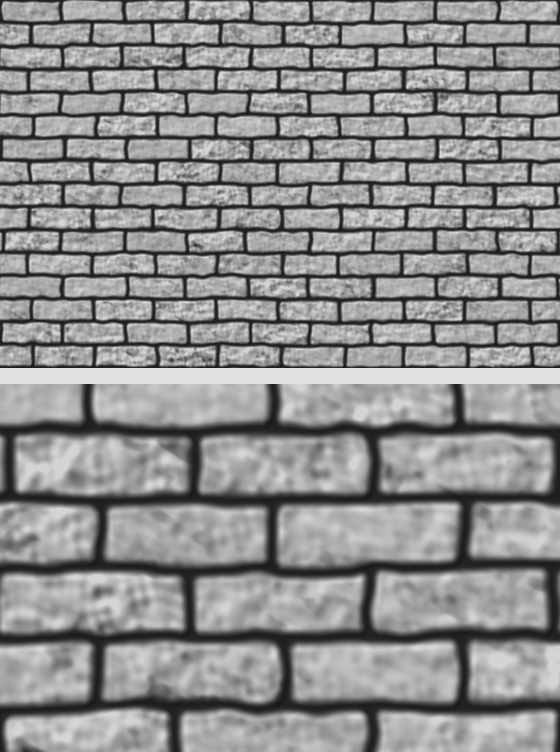
Top, the full canvas; bottom, a detail of the centre.
Give the GLSL for this texture map, as a WebGL 2 fragment shader.

```glsl
#version 300 es
precision highp float;

uniform vec2 u_resolution;
out vec4 fragColor;

// Layout, with one course of bricks as the unit of length
const float COLUMNS = 9.0;
const float COURSES = 16.0;
const float BRICK_LENGTH = 2.71;
const float JOINT_HALF_WIDTH = 0.085;
const float CORNER_RADIUS = 0.10;
const float EDGE_SOFTNESS = 0.075;

// Irregularity and wear
const float JOINT_DRIFT = 0.36;
const float COURSE_DRIFT = 0.10;
const float EDGE_WOBBLE = 0.10;
const float GRAIN_SCALE = 3.6;
const float MIN_ROUGHNESS = 0.35;
const float MAX_ROUGHNESS = 1.0;
const float PIT_DEPTH = 0.26;

// Light and tone
const vec2 LIGHT_STEP = vec2(-0.05, 0.06);
const float EDGE_RELIEF = 0.13;
const float GRAIN_RELIEF = 0.62;
const float MORTAR_TONE = 0.13;
const float FACE_TONE = 0.69;
const float TONE_VARIATION = 0.05;
const float BRIGHTEST_TONE = 0.83;

float hash(vec2 p) {
    return fract(sin(dot(p, vec2(127.1, 311.7))) * 43758.5453);
}

float noise(vec2 p) {
    vec2 cell = floor(p);
    vec2 f = fract(p);
    f = f * f * (3.0 - 2.0 * f);
    float low = mix(hash(cell), hash(cell + vec2(1.0, 0.0)), f.x);
    float high = mix(hash(cell + vec2(0.0, 1.0)), hash(cell + 1.0), f.x);
    return mix(low, high, f.y);
}

float grainHeight(vec2 p) {
    vec2 q = mat2(0.86, 0.5, -0.5, 0.86) * p * GRAIN_SCALE;
    return 0.65 * noise(q * vec2(0.8, 1.15)) + 0.35 * noise(q * 2.1 + 17.3);
}

float roundedBox(vec2 p, vec2 halfSize, float radius) {
    vec2 d = abs(p) - halfSize + radius;
    return length(max(d, 0.0)) + min(max(d.x, d.y), 0.0) - radius;
}

// Returns brick coverage in x and the brick's identity in yz
vec3 brickAt(vec2 p, float softness) {
    vec2 wobble = vec2(noise(p * 2.3 + 5.1), noise(p * 2.3 + 41.7)) - 0.5;
    vec2 q = p + EDGE_WOBBLE * wobble;
    q.y += COURSE_DRIFT * (noise(p * vec2(0.45, 0.3) + 9.4) - 0.5);

    // Alternate courses shift by half a brick, and joints drift along each
    float course = floor(q.y);
    float stagger = 0.5 * (1.0 - mod(course, 2.0));
    float drift = JOINT_DRIFT * (noise(vec2(q.x * 0.4, course * 7.3)) - 0.5);
    float along = (q.x + drift) / BRICK_LENGTH + stagger;

    vec2 local = vec2((fract(along) - 0.5) * BRICK_LENGTH, fract(q.y) - 0.5);
    vec2 halfSize = 0.5 * vec2(BRICK_LENGTH, 1.0) - JOINT_HALF_WIDTH;
    float d = roundedBox(local, halfSize, CORNER_RADIUS);
    return vec3(1.0 - smoothstep(-softness, softness, d), floor(along), course);
}

void main() {
    vec2 uv = gl_FragCoord.xy / u_resolution;
    vec2 p = uv * vec2(COLUMNS * BRICK_LENGTH, COURSES);
    float softness = max(EDGE_SOFTNESS, COURSES / u_resolution.y);

    vec3 brick = brickAt(p, softness);
    float coverage = brick.x;
    float roughness = mix(MIN_ROUGHNESS, MAX_ROUGHNESS, hash(brick.yz + 3.7));

    // Slopes facing the upper left catch the light
    float edgeSlope = brickAt(p - LIGHT_STEP, softness).x
                    - brickAt(p + LIGHT_STEP, softness).x;
    float grainSlope = grainHeight(p - LIGHT_STEP) - grainHeight(p + LIGHT_STEP);

    // Pits gather in patches on the rougher bricks
    float patches = smoothstep(0.3, 0.7, noise(p * 1.3 + 63.0));
    float pits = smoothstep(0.52, 0.80, grainHeight(p + 29.0)) * patches;

    float face = FACE_TONE + TONE_VARIATION * (hash(brick.yz) - 0.5);
    face += roughness * (GRAIN_RELIEF * grainSlope - PIT_DEPTH * pits);

    float tone = mix(MORTAR_TONE, face, coverage);
    tone += EDGE_RELIEF * edgeSlope * mix(0.4, 1.0, coverage);
    fragColor = vec4(vec3(clamp(tone, 0.06, BRIGHTEST_TONE)), 1.0);
}
```
